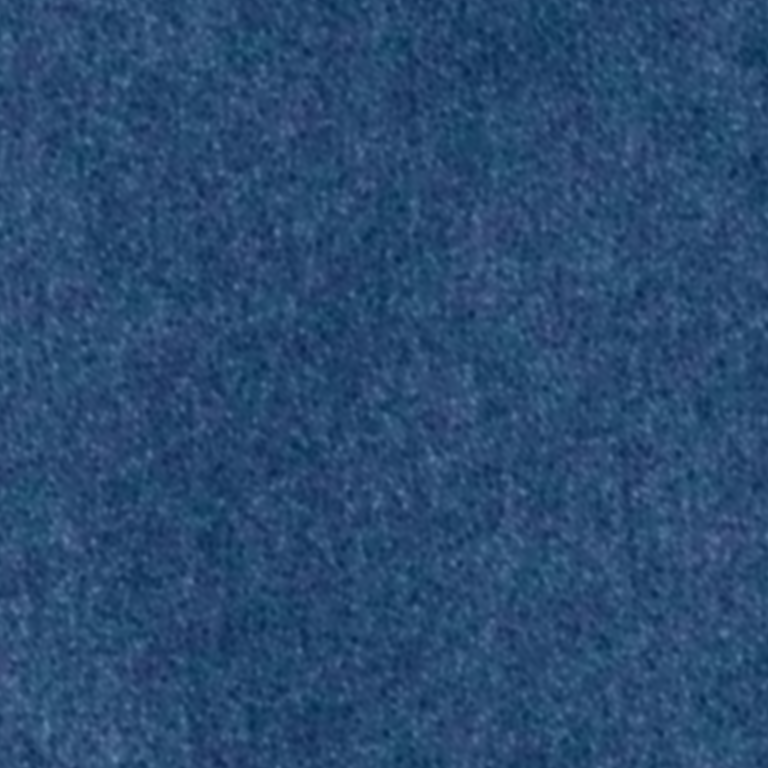
Reproduce this texture procedurally as a WebGL 1 fragment shader.

```glsl
precision highp float;
// Worn blue denim: soft woven grain with faint twill, vertical streaks and faded patches.

uniform vec2 u_resolution;

vec3 hash3(vec2 cell) {
    vec3 q = vec3(dot(cell, vec2(127.1, 311.7)),
                  dot(cell, vec2(269.5, 183.3)),
                  dot(cell, vec2(419.2, 371.9)));
    return fract(sin(q) * 43758.545);
}

// Cellular noise: one soft light or dark blob per jittered cell, centred on zero
float blobs(vec2 p) {
    vec2 cell = floor(p);
    float sum = 0.0;
    for (int j = -1; j <= 1; j++) {
        for (int i = -1; i <= 1; i++) {
            vec2 neighbour = cell + vec2(float(i), float(j));
            vec3 rnd = hash3(neighbour);
            vec2 d = p - neighbour - rnd.xy;
            float falloff = max(0.0, 1.0 - dot(d, d));
            sum += (rnd.z * 2.0 - 1.0) * falloff * falloff * falloff;
        }
    }
    return sum;
}

// Broad fading: paler sides, wavering patches and two dark folds at the right edge
float fading(vec2 uv) {
    float fade = 0.012 * cos(6.283 * uv.x + 0.6 * sin(4.0 * uv.y));
    fade += 0.008 * sin(9.0 * uv.x + 5.0 * uv.y + 1.5 * sin(7.0 * uv.y));
    fade += 0.006 * sin(13.0 * uv.y - 8.0 * uv.x + 2.0 * sin(6.0 * uv.x));
    vec2 upperFold = (uv - vec2(1.0, 0.92)) / vec2(0.04, 0.04);
    vec2 lowerFold = (uv - vec2(1.01, 0.76)) / vec2(0.025, 0.035);
    return fade - 0.08 * exp(-dot(upperFold, upperFold))
                - 0.07 * exp(-dot(lowerFold, lowerFold));
}

void main() {
    vec2 uv = gl_FragCoord.xy / u_resolution;

    // Bend the threads slightly so the weave stays irregular
    vec2 cloth = uv + 0.004 * vec2(sin(11.0 * uv.y + 3.0 * uv.x), sin(9.0 * uv.x));
    vec2 diagonal = vec2(cloth.x - cloth.y, cloth.x + cloth.y) * 0.707;
    vec2 tilted = vec2(cloth.x + 0.23 * cloth.y, cloth.y - 0.23 * cloth.x);

    float grain = blobs(tilted * vec2(122.0, 106.0) + 40.0);
    float twill = blobs(diagonal * vec2(76.0, 130.0) + 300.0);
    float streak = blobs(cloth * vec2(88.0, 9.0) + 510.0);
    float mottle = blobs(tilted * vec2(28.0, 21.0) + 730.0);
    float tint = blobs(tilted * vec2(17.0, 22.0) + 910.0);

    float shade = 0.080 * grain + 0.046 * twill + 0.028 * streak
                + 0.024 * mottle + fading(uv);
    // Lift the brightest threads a little
    shade += 1.3 * (shade * shade - 0.0016);

    vec3 indigo = vec3(0.168, 0.297, 0.447);
    vec3 violetCast = vec3(0.022, -0.012, 0.004) * tint;
    gl_FragColor = vec4(indigo + shade + violetCast, 1.0);
}
```
